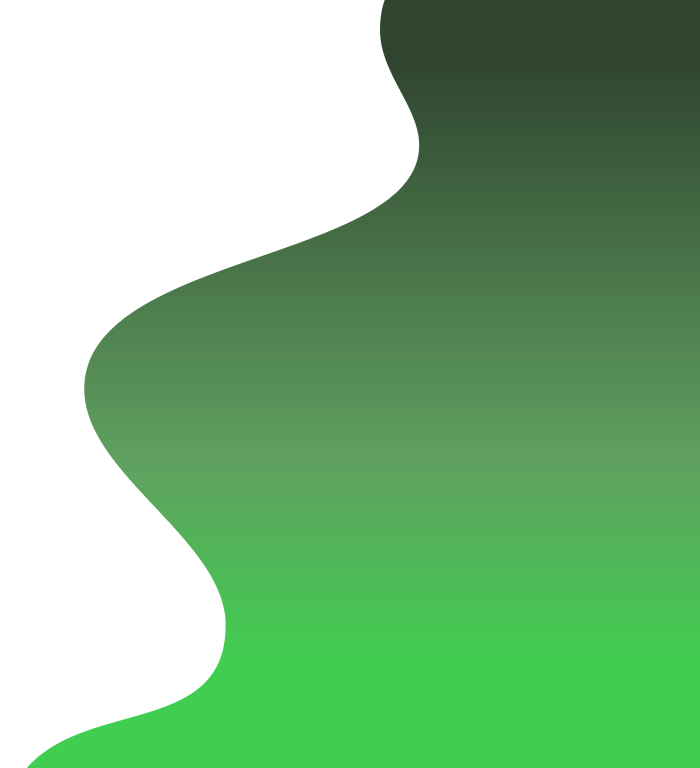
A Shadertoy shader for this background:

```glsl
// A white field beside a green panel with a flowing, wavy left border.
// The border chains cubic Bezier arcs that meet at vertical tangents;
// each row solves its arc for x. A three-stop vertical gradient fills the panel.

#define ASPECT 0.909          // canvas width over height
#define DARK_STOP 0.920       // heights of the gradient stops
#define MID_STOP 0.401
#define BRIGHT_STOP 0.134
#define DARK_GREEN vec3(0.188, 0.271, 0.188)
#define MID_GREEN vec3(0.376, 0.627, 0.376)
#define BRIGHT_GREEN vec3(0.251, 0.808, 0.314)
#define PAPER vec3(1.0)

const int ARCS = 5;

// Turning points of the border, top to bottom, in canvas heights.
const vec2 turns[ARCS + 1] = vec2[](
    vec2(0.651, 1.169), vec2(0.4935, 0.961), vec2(0.5443, 0.811),
    vec2(0.1094, 0.4935), vec2(0.293, 0.186), vec2(0.0, -0.112));

// Lengths of the upper and lower vertical handles of each arc.
const vec2 handles[ARCS] = vec2[](
    vec2(0.111, 0.128), vec2(0.057, 0.050), vec2(0.152, 0.178),
    vec2(0.111, 0.111), vec2(0.184, 0.243));

// Descent along an arc of the given drop.
float descent(float t, float drop, vec2 handle) {
    float s = 1.0 - t;
    return 3.0 * s * s * t * handle.x
         + 3.0 * s * t * t * (drop - handle.y)
         + t * t * t * drop;
}

// Signed distance to the border, positive inside the panel.
float borderDistance(vec2 p) {
    int arc = 0;
    for (int i = 1; i < ARCS; i++) {
        if (p.y < turns[i].y) arc = i;
    }
    vec2 start = turns[arc], end = turns[arc + 1], handle = handles[arc];
    float drop = start.y - end.y;

    // Bisect for the curve parameter at this height.
    float low = 0.0, high = 1.0;
    for (int i = 0; i < 20; i++) {
        float t = 0.5 * (low + high);
        if (descent(t, drop, handle) < start.y - p.y) low = t;
        else high = t;
    }
    float t = 0.5 * (low + high), s = 1.0 - t;

    // Divide the horizontal gap by the local slope length.
    float edgeX = mix(start.x, end.x, t * t * (3.0 - 2.0 * t));
    float dx = 6.0 * s * t * (end.x - start.x);
    float dy = 3.0 * (s * s * handle.x
             + 2.0 * s * t * (drop - handle.x - handle.y)
             + t * t * handle.y);
    return (p.x - edgeX) * dy / length(vec2(dx, dy));
}

vec3 panelColor(float height) {
    float upper = clamp((DARK_STOP - height) / (DARK_STOP - MID_STOP), 0.0, 1.0);
    float lower = clamp((MID_STOP - height) / (MID_STOP - BRIGHT_STOP), 0.0, 1.0);
    return mix(mix(DARK_GREEN, MID_GREEN, upper), BRIGHT_GREEN, lower);
}

void mainImage(out vec4 fragColor, in vec2 fragCoord) {
    vec2 p = fragCoord / iResolution.xy * vec2(ASPECT, 1.0);

    // Blend across one pixel at the border.
    float coverage = clamp(borderDistance(p) * iResolution.y + 0.5, 0.0, 1.0);
    fragColor = vec4(mix(PAPER, panelColor(p.y), coverage), 1.0);
}
```
